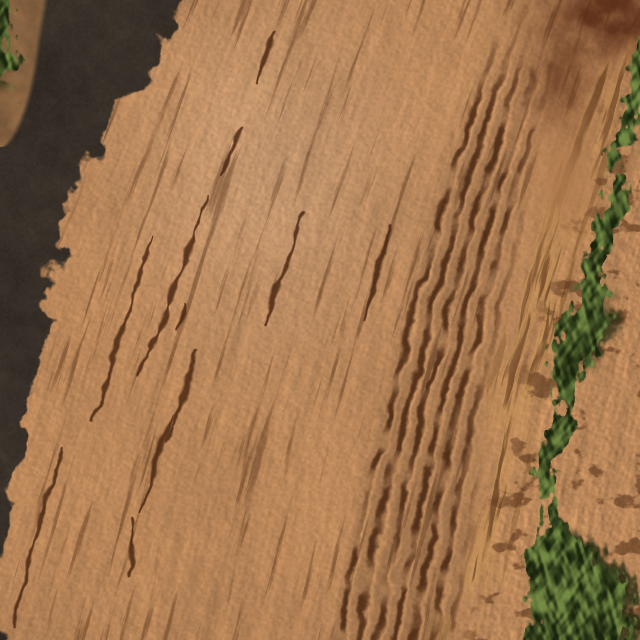
Write a WebGL 2 fragment shader that draws this texture.

```glsl
#version 300 es
precision highp float;
// Sunlit clay slope with tyre ruts, a shaded left bank and a line of grass.
uniform vec2 u_resolution;
out vec4 fragColor;

#define CLAY vec3(0.72, 0.52, 0.345)
#define PALE_CLAY vec3(0.77, 0.60, 0.45)
#define CREVICE vec3(0.27, 0.14, 0.06)
#define SHADE vec3(0.215, 0.185, 0.155)
#define LEAF_DARK vec3(0.10, 0.14, 0.05)
#define LEAF_LIGHT vec3(0.46, 0.55, 0.27)
#define RUT_START 0.53
#define RUT_GAP 0.029
#define RELIEF 0.5

float hash(vec2 p) {
  vec3 q = fract(p.xyx * vec3(0.1031, 0.1030, 0.0973));
  q += dot(q, q.yzx + 33.33);
  return fract((q.x + q.y) * q.z);
}

float noise(vec2 p) {
  vec2 i = floor(p), f = fract(p);
  f = f * f * (3.0 - 2.0 * f);
  return mix(mix(hash(i), hash(i + vec2(1, 0)), f.x),
             mix(hash(i + vec2(0, 1)), hash(i + vec2(1, 1)), f.x), f.y);
}

float fbm(vec2 p) {
  float sum = 0.0, amp = 0.53;
  for (int i = 0; i < 4; i++) {
    sum += amp * noise(p);
    p = mat2(1.6, 1.2, -1.2, 1.6) * p + 7.3;
    amp *= 0.5;
  }
  return sum;
}

// Coordinates across the slope, constant along tracks and erosion streaks
float across(vec2 p) { return p.x - p.y * (0.18 + 0.09 * p.y); }
float grainAxis(vec2 p) { return across(p) - 0.09 * p.y * (1.0 - p.x); }

float clayHeight(vec2 p) {
  return 0.55 * fbm(vec2(grainAxis(p) * 48.0, p.y * 9.0)) + 0.28 * fbm(p * 55.0) + 0.12 * noise(p * 190.0);
}

float blob(vec2 p, vec2 c, vec2 r) { vec2 d = (p - c) / r; return exp(-dot(d, d)); }

// Broken, tapered erosion cracks: start.xy, end.xy
const vec4 CRACKS[11] = vec4[11](
  vec4(.325, .694, .219, .414), vec4(.24, .63, .146, .343), vec4(.306, .453, .262, .31),
  vec4(.208, .19, .202, .10), vec4(.475, .668, .417, .492), vec4(.612, .648, .57, .50),
  vec4(.43, .95, .404, .87), vec4(.29, .525, .276, .486), vec4(.095, .30, .02, .02),
  vec4(.378, .80, .345, .727), vec4(.27, .35, .22, .20));

float cracks(vec2 p) {
  float dark = 0.0;
  p.x += 0.018 * (fbm(p * 24.0) - 0.5);
  for (int i = 0; i < 11; i++) {
    vec2 a = CRACKS[i].xy, d = CRACKS[i].zw - a;
    float t = clamp(dot(p - a, d) / dot(d, d), 0.0, 1.0);
    float width = 0.0055 * (0.3 + sin(3.1416 * t)) * noise(vec2(t * length(d) * 65.0, float(i) * 5.3));
    dark = max(dark, smoothstep(width + 0.0025, width * 0.4, length(p - a - d * t)));
  }
  return dark;
}

void main() {
  vec2 p = gl_FragCoord.xy / u_resolution;
  float s = across(p), y = p.y;
  float rough = fbm(p * 38.0), broad = fbm(p * 6.0), grain = noise(p * 260.0);

  // Clay body, lit from the upper right
  vec3 col = mix(CLAY, PALE_CLAY, 0.75 * blob(p, vec2(0.42, 0.73), vec2(0.20, 0.25)));
  float verge = smoothstep(0.70, 0.76, s);
  float relief = clayHeight(p) - clayHeight(p + vec2(0.0045, 0.002));
  col *= (0.93 + 0.14 * broad) * (1.0 + RELIEF * relief * (1.0 + 0.7 * verge) + 0.07 * (grain - 0.5));
  float streak = fbm(vec2(grainAxis(p) * 85.0, y * 7.0));
  col = mix(col, CREVICE, 0.38 * smoothstep(0.61, 0.80, streak) * (1.0 - verge));
  col = mix(col, CREVICE, 0.82 * cracks(p));

  // Parallel wheel ruts
  float bend = 0.55 * fbm(vec2(s * 22.0, y * 19.0)) + 0.5 * rough - 0.525;
  float lane = (s - RUT_START) / (RUT_GAP - 0.004 * y) + bend;
  float offset = fract(lane + 0.5) - 0.5;
  float band = smoothstep(0.505, 0.53, s) * smoothstep(0.73, 0.685, s + 0.09 * y);
  band *= 1.0 - 0.75 * smoothstep(0.80, 0.96, y);
  float gaps = smoothstep(0.22, 0.58, noise(vec2(floor(lane + 0.5) * 4.7, y * 32.0)) * 0.6 + rough * 0.4);
  col *= 1.0 + band * (0.14 * smoothstep(0.22, 0.0, abs(offset - 0.30)) - 0.10);
  col = mix(col, CREVICE, 0.83 * band * gaps * smoothstep(0.29, 0.06, abs(offset)));

  // Eroded right verge: ochre ledges, smooth sand, red corner
  float ledge = s - 0.735 + 0.02 * broad;
  float lines = fbm(vec2(ledge * 65.0, y * 7.0)), nearLedge = exp(-490.0 * ledge * ledge);
  col = mix(col, vec3(0.79, 0.59, 0.34), 0.55 * nearLedge * smoothstep(0.42, 0.65, lines));
  col = mix(col, CREVICE, 0.55 * nearLedge * smoothstep(0.60, 0.72, lines));
  col = mix(col, CREVICE, 0.5 * verge * smoothstep(0.60, 0.72, fbm(p * vec2(32, 42) + 9.0)));
  col = mix(col, vec3(0.70, 0.49, 0.31), 0.8 * blob(p, vec2(0.885, 0.71), vec2(0.045, 0.08)));
  float corner = blob(p, vec2(0.97, 0.99), vec2(0.10, 0.075)) + 0.5 * blob(p, vec2(0.88, 0.87), vec2(0.05, 0.08));
  col = mix(col, vec3(0.34, 0.17, 0.09), min(corner * (0.35 + 1.1 * rough), 0.9));

  // Ragged shadow and the lit bank beyond it
  float edge = 0.19 * (y - 0.11) + 0.46 * max(y - 0.72, 0.0) - 0.065 * fbm(p * 17.0) - 0.035 * rough + 0.05;
  col = mix(col, SHADE * (0.65 + 0.3 * broad + 0.25 * rough + 0.12 * grain), smoothstep(0.004, -0.004, p.x - edge));
  float bank = 0.072 * sqrt(max((y - 0.77) / 0.23, 0.0)) - 0.01 * (broad - 0.5);
  col = mix(col, vec3(0.52, 0.38, 0.25) * (0.8 + 0.4 * rough), smoothstep(0.006, -0.006, p.x - bank) * step(0.77, y));

  // Grass strip widening into a clump, darker on its right
  float stem = p.x - 0.855 - 0.23 * max(y - 0.25, 0.0) - 0.045 * smoothstep(0.22, 0.08, y) - 0.008 * sin(y * 40.0);
  float spread = 0.014 + 0.062 * smoothstep(0.20, 0.09, y) + 0.018 * exp(-200.0 * (y - 0.48) * (y - 0.48));
  float tuft = 0.05 * fbm(p * 42.0 + 3.0) + 0.025 * noise(p * vec2(150, 65)) - 0.0375;
  float under = smoothstep(0.012, -0.012, abs(stem - 0.016) - spread + tuft);
  col = mix(col, LEAF_DARK, 0.75 * under * smoothstep(0.018, 0.035, spread));
  float grass = smoothstep(0.004, -0.004, abs(stem) - spread + tuft);
  grass = max(grass, smoothstep(0.005, -0.005, p.x - 0.018 + tuft) * smoothstep(0.85, 0.89, y));
  float blades = 0.6 * noise(vec2(p.x * 170.0 + y * 45.0, y * 55.0)) + 0.4 * noise(vec2(p.x * 150.0 - y * 95.0, y * 60.0));
  col = mix(col, mix(LEAF_DARK, LEAF_LIGHT, smoothstep(0.25, 0.85, blades * 0.75 + rough * 0.3)), grass);
  fragColor = vec4(col, 1.0);
}
```
